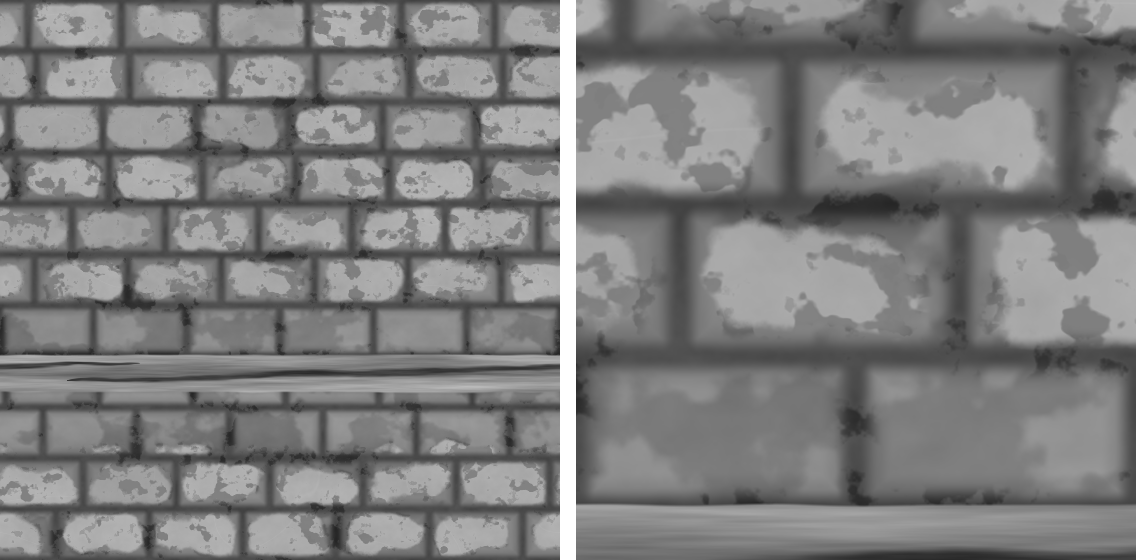
Left: the whole. Right: its middle third, enlarged.
A WebGL 1 fragment shader for this texture:

```glsl
precision highp float;
// Grey weathered brick wall, 6 bricks by 11 courses, crossed by a cracked plank.
// Rounded boxes make the bricks and their pale worn patches; wrapping value
// noise roughens the patches, stains, grit and wood grain so the wall tiles.
uniform vec2 u_resolution;

float hash(vec2 p) {
  vec3 q = fract(p.xyx * 0.1031);
  q += dot(q, q.yzx + 33.33);
  return fract((q.x + q.y) * q.z);
}

// Value noise over the unit tile; freq holds whole cell counts
float noise(vec2 p, vec2 freq) {
  p *= freq;
  vec2 i = floor(p), f = fract(p);
  f = f * f * (3.0 - 2.0 * f);
  vec2 a = mod(i, freq), b = mod(i + 1.0, freq);
  return mix(mix(hash(a), hash(vec2(b.x, a.y)), f.x),
             mix(hash(vec2(a.x, b.y)), hash(b), f.x), f.y);
}

float fbm(vec2 p, vec2 freq) {
  float sum = 0.0, amp = 0.5;
  for (int i = 0; i < 4; i++) {
    sum += amp * noise(p, freq);
    p += vec2(0.137, 0.291);
    freq *= 2.0;
    amp *= 0.5;
  }
  return sum / 0.9375;
}

float roundedBox(vec2 p, vec2 halfSize, float radius) {
  vec2 q = abs(p) - halfSize + radius;
  return length(max(q, 0.0)) + min(max(q.x, q.y), 0.0) - radius;
}

// Irregular sideways shift of each course, in bricks, from the bottom up
float courseShift(float row) {
  vec4 k = vec4(0.0, 1.0, 2.0, 3.0);
  return dot(vec4(0.60, 0.89, 0.46, 0.06), vec4(equal(k, vec4(row))))
       + dot(vec4(0.00, 0.37, 0.77, 0.17), vec4(equal(k + 4.0, vec4(row))))
       + dot(vec4(0.10, 0.39, 0.30, 0.00), vec4(equal(k + 8.0, vec4(row))));
}

float wall(vec2 p, float px) {
  float broad = fbm(p, vec2(15.0, 18.0));
  float mottle = fbm(p + 0.37, vec2(38.0, 44.0));
  float stain = fbm(p + 0.71, vec2(14.0, 16.0));
  float grit = fbm(p + 0.19, vec2(80.0));

  // Brick layout
  float row = floor(p.y * 11.0);
  vec2 grid = vec2(p.x * 6.0 - courseShift(row), p.y * 11.0);
  vec2 id = vec2(mod(floor(grid.x), 6.0), row);
  vec2 cell = (fract(grid) - 0.5) / vec2(6.0, 11.0);
  float rndSize = hash(id + 17.3), rndTone = hash(id + 41.7), rndHole = hash(id + 73.1);
  float edge = roundedBox(cell, vec2(0.0768, 0.039), 0.005) + (mottle - 0.5) * 0.004;
  float face = 1.0 - smoothstep(-0.007, 0.006, edge);

  // Brick face, smoother and paler beside the plank
  float clean = smoothstep(0.19, 0.24, p.y) * (1.0 - smoothstep(0.445, 0.46, p.y));
  float brick = mix(0.49, 0.54, rndTone) + (mottle - 0.5) * 0.06 + clean * 0.05;
  brick -= 0.09 * smoothstep(0.54, 0.66, stain + (grit - 0.5) * 0.08);
  brick -= 0.05 * smoothstep(-0.016, -0.004, edge);

  // Pale worn patch with holes, a speckled rim and hairline scratches
  float rim = roundedBox(cell, vec2(0.067, 0.034), 0.028) - (broad - 0.5) * 0.05
            - (grit - 0.5) * 0.010 + (rndSize - 0.5) * 0.010 + clean * 0.08;
  float worn = 1.0 - smoothstep(-0.005 - px, 0.002 + px, rim);
  worn *= mix(0.6, 1.0, sqrt(hash(id + 5.9)));
  float hole = mottle + (grit - 0.5) * 0.12 + (rndHole - 0.5) * 0.14;
  hole = smoothstep(0.60, 0.68, hole);
  float scratch = abs(noise(p + 0.23, vec2(9.0, 13.0)) - 0.5);
  float pale = 0.685 + (broad - 0.5) * 0.08 + (grit - 0.5) * 0.04
             + 0.015 * (1.0 - smoothstep(0.0, 0.012, scratch));
  pale -= 0.10 * smoothstep(0.66, 0.76, grit);
  brick = mix(brick, mix(pale, 0.47, hole * 0.85), worn);
  brick -= 0.10 * exp(-rim * rim / 0.00002) * smoothstep(0.55, 0.66, grit);

  // Soft mortar with a little scattered black dirt
  float mortar = 0.29 + (mottle - 0.5) * 0.10 + (grit - 0.5) * 0.04;
  float tone = mix(mortar, brick, face);
  float dirt = smoothstep(0.66, 0.76, stain + (grit - 0.5) * 0.5);
  return tone - 0.12 * dirt * smoothstep(-0.010, 0.002, edge);
}

float plank(vec2 p) {
  float grain = fbm(p, vec2(4.0, 90.0));
  float fibre = fbm(p + 0.43, vec2(14.0, 220.0));
  float y = p.y - 0.333;
  float tone = 0.55 + (grain - 0.5) * 0.36 + (fibre - 0.5) * 0.12;
  tone += 0.08 * smoothstep(0.012, 0.024, -y) - 0.08 * exp(-y * y / 0.0001);

  // One long tapering crack that climbs past the side edge
  float wobble = (fbm(p + 0.61, vec2(8.0, 50.0)) - 0.5) * 0.014;
  for (int k = 0; k < 2; k++) {
    float t = (p.x + float(k) - 0.12) / 1.13;
    float inside = step(0.0, t) * step(t, 1.0);
    float width = 0.0085 * sqrt(max(4.0 * t * (1.0 - t), 0.0));
    float d = abs(p.y - mix(0.320, 0.352, t) + wobble);
    tone = mix(tone, 0.13 + 0.2 * fibre,
               inside * (1.0 - smoothstep(width * 0.25, width + 0.001, d)));
  }
  return tone;
}

void main() {
  vec2 p = gl_FragCoord.xy / u_resolution;
  float px = 1.0 / min(u_resolution.x, u_resolution.y);
  float side = abs(p.y - 0.333) - 0.033 + (noise(p, vec2(20.0, 4.0)) - 0.5) * 0.003;
  float tone = wall(p, px) - 0.05 * exp(-max(side, 0.0) / 0.004);
  tone = mix(plank(p), tone, smoothstep(-px, px + 0.001, side));
  gl_FragColor = vec4(vec3(clamp(tone, 0.0, 1.0)), 1.0);
}
```
